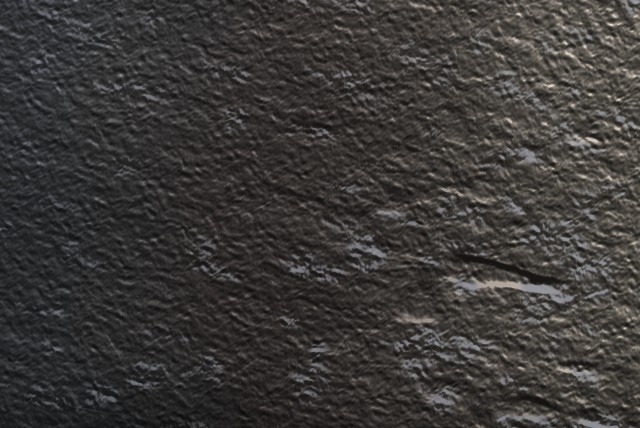
A Shadertoy shader for this texture:

```glsl
// Dark, worn, finely pebbled metal with shallow dents, raking light and faint scratches.

float hash(vec2 p) {
    return fract(sin(dot(p, vec2(127.1, 311.7))) * 43758.5453);
}

float noise(vec2 p) {
    vec2 cell = floor(p), f = fract(p);
    f = f * f * (3.0 - 2.0 * f);
    float low = mix(hash(cell), hash(cell + vec2(1, 0)), f.x);
    float high = mix(hash(cell + vec2(0, 1)), hash(cell + vec2(1, 1)), f.x);
    return mix(low, high, f.y);
}

vec2 rotate(vec2 p, float angle) {
    float c = cos(angle), s = sin(angle);
    return vec2(c * p.x - s * p.y, s * p.x + c * p.y);
}

// Surface height: fine pebbles, medium lumps and sparse dents
float surfaceHeight(vec2 p, float wear) {
    vec2 warp = vec2(noise(p * 24.0), noise(p * 24.0 + 40.0)) - 0.5;
    vec2 q = p + 0.012 * warp;
    float pebbles = noise(rotate(q, 0.35) * vec2(62.0, 88.0));
    pebbles += 0.55 * noise(rotate(q, 1.1) * vec2(150.0, 128.0) + 7.0);
    pebbles += 0.22 * noise(rotate(q, -0.5) * 240.0 + 19.0);
    float lumps = noise(rotate(q, 0.25) * vec2(26.0, 36.0) + 3.0);
    float dents = smoothstep(0.58, 0.85, noise(rotate(q, 0.2) * vec2(10.0, 17.0) + 11.0));
    return pebbles + (0.4 + 0.8 * wear) * lumps - (0.4 + 2.2 * wear) * dents;
}

// Thin straight scratch with tapered ends
float scratch(vec2 p, vec2 center, float angle, float halfLength) {
    vec2 q = rotate(p - center, -angle);
    q.y += 0.15 * q.x * q.x;
    float pixel = 1.0 / iResolution.y;
    float line = 1.0 - smoothstep(0.0005, 0.0005 + 1.5 * pixel, abs(q.y));
    return line * (1.0 - smoothstep(0.5 * halfLength, halfLength, abs(q.x)));
}

void mainImage(out vec4 fragColor, in vec2 fragCoord) {
    vec2 p = fragCoord / iResolution.y;
    vec2 uv = fragCoord / iResolution.xy;

    // Roughness grows to the right and around one battered area
    float cloud = noise(p * 4.0 + 5.0);
    vec2 battered = (uv - vec2(0.76, 0.40)) / vec2(0.17, 0.20);
    float wear = 0.55 * smoothstep(0.3, 0.95, uv.x) * (0.5 + cloud)
               + 0.75 * exp(-dot(battered, battered));

    // Slope towards the light above
    vec2 toLight = vec2(0.0018, 0.0058);
    float slope = surfaceHeight(p, wear) - surfaceHeight(p + toLight, wear);
    float relief = exp(clamp(slope * (0.95 + 0.3 * uv.x), -1.1, 0.95));

    // Broad brightness and tint: cool left, brown middle, warm right
    float rightGlow = smoothstep(0.35, 1.05, uv.x);
    float tone = 0.158 + 0.115 * rightGlow + 0.055 * smoothstep(0.4, 1.0, uv.y);
    tone *= 0.9 + 0.2 * cloud;
    tone *= 0.8 + 0.2 * smoothstep(0.0, 0.15, uv.y);
    vec3 coolTint = vec3(0.96, 1.00, 1.05);
    vec3 brownTint = vec3(1.06, 0.98, 0.95);
    vec3 warmTint = vec3(1.05, 1.00, 0.92);
    vec3 tint = mix(coolTint, brownTint, smoothstep(0.05, 0.45, uv.x + 0.2 * (cloud - 0.5)));
    tint = mix(tint, warmTint, rightGlow);
    vec3 color = tone * relief * tint;

    // Bluish glints on polished patches that face the light
    float polish = noise(rotate(p, 0.2) * vec2(13.0, 24.0) + 31.0);
    polish = smoothstep(0.66, 0.9, polish + 0.15 * wear);
    float glint = polish * smoothstep(-0.1, 0.5, slope) * (0.45 + 0.4 * uv.x);
    color = mix(color, vec3(0.54, 0.56, 0.60), clamp(glint, 0.0, 0.8));

    // Tiny pale flecks of dust
    float dust = smoothstep(0.93, 0.99, noise(p * 130.0 + 60.0));
    color += 0.10 * dust * smoothstep(0.4, 0.7, noise(p * 6.0 + 80.0));

    // Faint scratches, mostly low and to the left
    for (float i = 0.0; i < 12.0; i++) {
        vec2 center = vec2(hash(vec2(i, 1.0)) * 0.95, hash(vec2(i, 2.0)) * 0.55);
        float angle = (hash(vec2(i, 3.0)) - 0.5) * 2.4;
        float halfLength = 0.02 + 0.08 * hash(vec2(i, 4.0));
        float broken = noise(p * 70.0 + i);
        color += 0.13 * broken * scratch(p, center, angle, halfLength);
    }

    fragColor = vec4(clamp(color, 0.0, 1.0), 1.0);
}
```
